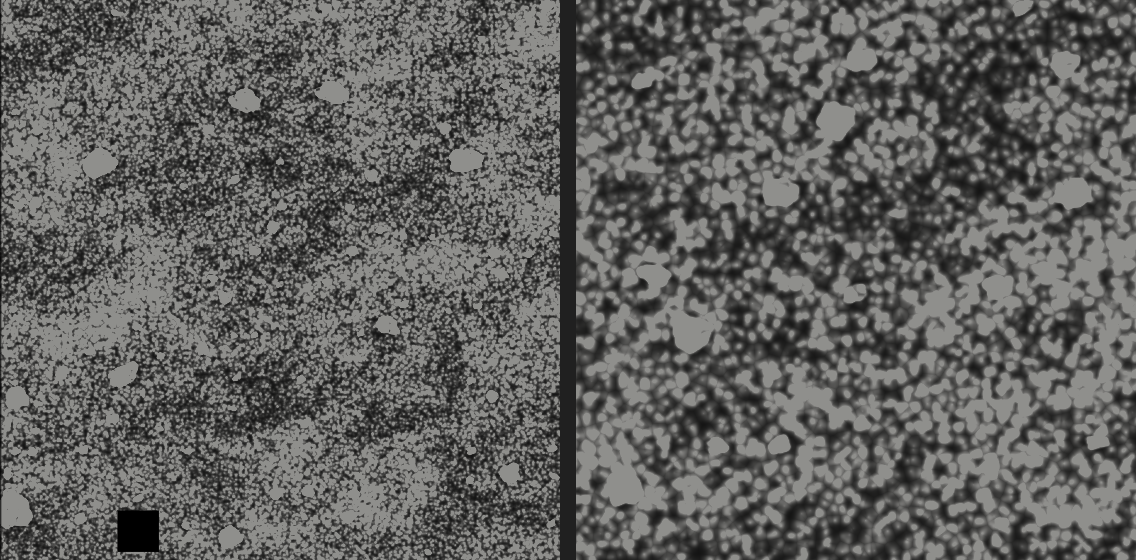
Left, the full canvas; right, a detail of the centre.
Write a WebGL 1 fragment shader that draws this texture.

```glsl
precision highp float;
// Gritty grey gravel with light patches, scattered pebbles and a black scale square.
uniform vec2 u_resolution;

#define LIGHT_TONE vec3(0.562, 0.560, 0.550)
#define MID_LEVEL 0.68
#define DARK_LEVEL 0.11
#define CONTRAST 0.75
#define PATCH_FREQ 8.0
#define GRAIN_FREQ 72.0
#define GRIT_FREQ 145.0
#define SPECK_FREQ 230.0
#define STONE_FREQ 8.0
#define CHIP_FREQ 23.0
#define SQUARE_CENTER vec2(0.2467, 0.0515)
#define SQUARE_HALF 0.037

vec2 hash2(vec2 p) {
  vec3 h = fract(p.xyx * vec3(0.1031, 0.1030, 0.0973));
  h += dot(h, h.yzx + 33.33);
  return fract((h.xx + h.yz) * h.zy);
}

// Smooth value noise, scaled to zero mean and about unit deviation.
float valueNoise(vec2 p) {
  vec2 cell = floor(p);
  vec2 f = fract(p);
  f = f * f * (3.0 - 2.0 * f);
  float low = mix(hash2(cell).x, hash2(cell + vec2(1.0, 0.0)).x, f.x);
  float high = mix(hash2(cell + vec2(0.0, 1.0)).x, hash2(cell + 1.0).x, f.x);
  return (mix(low, high, f.y) - 0.5) * 4.66;
}

// Cellular noise: bright rounded grains, dark gaps, about unit deviation.
float grains(vec2 p) {
  vec2 cell = floor(p);
  float nearest = 4.0;
  for (int j = -1; j <= 1; j++) {
    for (int i = -1; i <= 1; i++) {
      vec2 neighbor = cell + vec2(float(i), float(j));
      vec2 d = neighbor + hash2(neighbor) - p;
      nearest = min(nearest, dot(d, d));
    }
  }
  return (0.45 - sqrt(nearest)) / 0.18;
}

// Scattered irregular stones: x is coverage, y is the shade around and below.
vec2 pebbles(vec2 uv, float freq, float chance) {
  vec2 p = uv * freq;
  vec2 cell = floor(p);
  vec2 result = vec2(0.0);
  float edge = 0.0016 * freq;
  for (int j = -1; j <= 1; j++) {
    for (int i = -1; i <= 1; i++) {
      vec2 neighbor = cell + vec2(float(i), float(j));
      vec2 place = hash2(neighbor + freq);
      vec2 kind = hash2(neighbor + freq + 41.0);
      float rarity = mix(1.0, 0.2, smoothstep(0.5, 0.8, neighbor.y / freq));
      float present = step(kind.x, chance * rarity);

      // Mostly level ellipse with a bumpy outline.
      vec2 d = p - neighbor - 0.2 - 0.6 * place;
      float tilt = (kind.y - 0.5) * 1.3;
      vec2 local = vec2(d.x * cos(tilt) + d.y * sin(tilt),
                        d.y * cos(tilt) - d.x * sin(tilt));
      local.y *= 1.0 + 0.7 * place.x;
      float angle = atan(local.y, local.x);
      float bumps = 0.08 * sin(3.0 * angle + 60.0 * kind.x)
                  + 0.06 * sin(4.0 * angle + 20.0 * kind.y)
                  + 0.03 * sin(7.0 * angle + 30.0 * place.y);
      float radius = mix(0.14, 0.27, place.y) * (1.0 + bumps);
      float stone = 1.0 - smoothstep(-edge, edge, length(local) - radius);
      float shade = 1.0 - smoothstep(0.0, 0.13, length(local + vec2(0.0, 0.06)) - radius);
      result = max(result, present * vec2(stone, shade));
    }
  }
  return result;
}

void main() {
  vec2 uv = gl_FragCoord.xy / u_resolution;

  // Light and dark patches, stretched along a slight upward slope.
  vec2 slope = vec2(0.75 * uv.x + 0.2 * uv.y, 1.15 * uv.y - 0.3 * uv.x);
  float tone = 0.30 * valueNoise(slope * PATCH_FREQ + 3.7)
             + 0.36 * valueNoise(slope * PATCH_FREQ * 3.1 + 17.3);

  // Grains, grit and fine specks.
  tone += 0.45 * grains(uv * GRAIN_FREQ)
        + 0.55 * grains(uv * GRIT_FREQ + 31.0)
        + 0.52 * valueNoise(uv * SPECK_FREQ + 57.0);

  // Pebbles flatten the grit to a pale face above a dark rim.
  vec2 stones = pebbles(uv, STONE_FREQ, 0.24);
  vec2 chips = pebbles(uv, CHIP_FREQ, 0.22);
  float face = max(stones.x, chips.x);
  float shade = max(stones.y, 0.7 * chips.y) * (1.0 - face);
  tone += 2.6 * face - 0.9 * shade + 0.04;

  // Tone curve: soft blacks and a clipped pale ceiling.
  float level = min(DARK_LEVEL + (MID_LEVEL - DARK_LEVEL) * exp(CONTRAST * tone), 1.0);

  // Dark left margin and the black square.
  level *= mix(0.3, 1.0, smoothstep(0.0015, 0.0035, uv.x));
  vec2 box = abs(uv - SQUARE_CENTER) - SQUARE_HALF;
  level *= smoothstep(-0.001, 0.001, max(box.x, box.y));

  gl_FragColor = vec4(LIGHT_TONE * level, 1.0);
}
```
